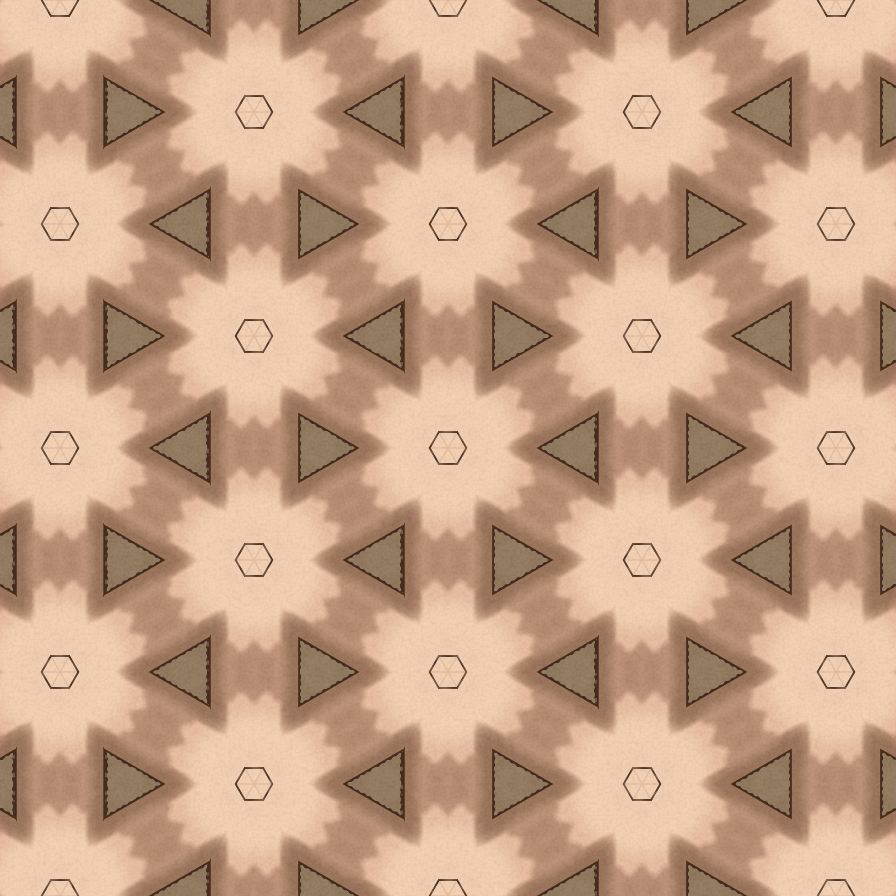
A Shadertoy shader for this pattern:

```glsl
// Kaleidoscopic hexagonal lattice of pale stars, soft brown triangles and inked outlines.

const float ROWS = 4.0;              // star spacings per canvas height
const float ROOT3 = 1.7320508;
const float STRIP_TO_CORNER = 0.2887;  // strip axis to triangle centre
const float INNER_TRI = 0.086;       // inradius of the inked triangle
const float OUTER_TRI = 0.172;       // inradius of the soft triangle
const float HEXAGON = 0.071;         // apothem of the central hexagon
const float TRI_INK = 0.0052;        // half line widths
const float HEX_INK = 0.0042;
const float BAR_START = 0.385;       // distance from star centre to bar
const float GRAIN_SCALE = 70.0;
const float GRAIN = 0.045;

const vec3 CREAM = vec3(0.935, 0.795, 0.685);
const vec3 PINK  = vec3(0.895, 0.730, 0.620);
const vec3 BAR   = vec3(0.730, 0.570, 0.470);
const vec3 RIM   = vec3(0.680, 0.525, 0.425);
const vec3 BROWN = vec3(0.600, 0.455, 0.355);
const vec3 TAUPE = vec3(0.570, 0.475, 0.375);
const vec3 INK   = vec3(0.240, 0.150, 0.095);

float hash(vec2 p) {
    return fract(sin(dot(p, vec2(127.1, 311.7))) * 4375.85);
}

// Distance to the nearest scattered point
float cellular(vec2 p) {
    vec2 cell = floor(p);
    float nearest = 2.0;
    for (int y = -1; y <= 1; y++)
    for (int x = -1; x <= 1; x++) {
        vec2 c = cell + vec2(x, y);
        vec2 point = c + vec2(hash(c), hash(c + 19.3));
        nearest = min(nearest, length(p - point));
    }
    return nearest;
}

float layeredSines(vec2 p) {
    return 0.5 * sin(p.x * 31.0 + 2.0 * sin(p.y * 23.0))
         + 0.3 * sin(p.y * 57.0 + 1.7 * sin(p.x * 41.0))
         + 0.2 * sin(p.x * 97.0 - p.y * 71.0);
}

// Nearest star centre of the hexagonal lattice
vec2 starCentre(vec2 p) {
    vec2 period = vec2(ROOT3, 1.0);
    vec2 a = period * round(p / period);
    vec2 b = period * (floor(p / period) + 0.5);
    return length(p - a) < length(p - b) ? a : b;
}

float stroke(float dist, float halfWidth, float px) {
    return 1.0 - smoothstep(halfWidth - 0.5 * px, halfWidth + 0.5 * px, abs(dist));
}

void mainImage(out vec4 fragColor, in vec2 fragCoord) {
    vec2 p = (fragCoord - 0.5 * iResolution.xy) / iResolution.y * ROWS;
    float px = ROWS / iResolution.y;

    // Fold into one mirrored sector: along and across the strip joining two stars
    vec2 centre = starCentre(p);
    vec2 q = p - centre;
    float radius = length(q);
    float along = max(dot(abs(q), vec2(0.5 * ROOT3, 0.5)), abs(q.y));
    float across = sqrt(max(radius * radius - along * along, 0.0));
    float tri = STRIP_TO_CORNER - across;
    float mottle = layeredSines(vec2(along, across));

    // Cream star with scalloped petals, fading to pink
    float scallop = 0.035 * abs(fract(across * 13.0) - 0.5);
    float petal = smoothstep(0.27, 0.37, radius + scallop + 0.015 * mottle);
    vec3 col = mix(CREAM, PINK, petal);

    // Wavy bars between neighbouring triangles
    float barEdge = BAR_START - 0.018 * cos(across * 55.0) + 0.006 * mottle;
    float bar = smoothstep(barEdge - 0.028, barEdge + 0.025, along);
    col = mix(col, BAR, bar);
    col -= 0.03 * bar * smoothstep(0.07, 0.02, length(vec2(along - 0.46, across - 0.04)));

    // Soft triangles, fading at their tips
    float softMask = 1.0 - smoothstep(OUTER_TRI - 0.018, OUTER_TRI + 0.012, tri + 0.003 * mottle);
    softMask *= smoothstep(0.21, 0.34, radius);
    vec3 band = mix(BROWN, RIM, smoothstep(0.115, 0.165, tri + 0.006 * mottle));
    col = mix(col, band, softMask);

    // Flat inner triangles
    col = mix(col, TAUPE, 1.0 - smoothstep(-px, px, tri - INNER_TRI));
    col += 0.012 * mottle;

    // Woven grain
    col += GRAIN * (0.45 - cellular(p * GRAIN_SCALE));

    // Rough triangle outlines; some upright edges are heavier and broken
    float upright = step(ROOT3 * abs(q.x), abs(q.y));
    float column = round(centre.x * 2.0 / ROOT3);
    float heavy = upright * step(q.x < 0.0 ? 0.2 : 0.72, hash(vec2(column, sign(q.x))));
    float beads = sin(along * 200.0) + 0.5 * sin(p.x * 83.0 + p.y * 61.0);
    float width = TRI_INK + 0.0011 * beads + 0.004 * heavy;
    float ink = stroke(tri - INNER_TRI + 0.0012 * beads, width, px);
    float gaps = smoothstep(0.1, 0.7, sin(p.y * 113.0) * sin(p.y * 47.0 + column));
    ink *= 1.0 - 0.55 * heavy * gaps * step(tri, INNER_TRI);
    col = mix(col, INK, 0.92 * ink);

    // Central hexagon with faint spokes
    float spoke = 0.5 * along - 0.5 * ROOT3 * across;
    float inside = 1.0 - smoothstep(HEXAGON - px, HEXAGON, along);
    col = mix(col, BAR, 0.3 * inside * stroke(spoke, 0.003, px));
    float hexWear = 0.78 + 0.12 * sin(p.x * 67.0 + 2.0 * sin(p.y * 53.0));
    col = mix(col, INK, hexWear * stroke(along - HEXAGON, HEX_INK, px));

    fragColor = vec4(clamp(col, 0.0, 1.0), 1.0);
}
```
